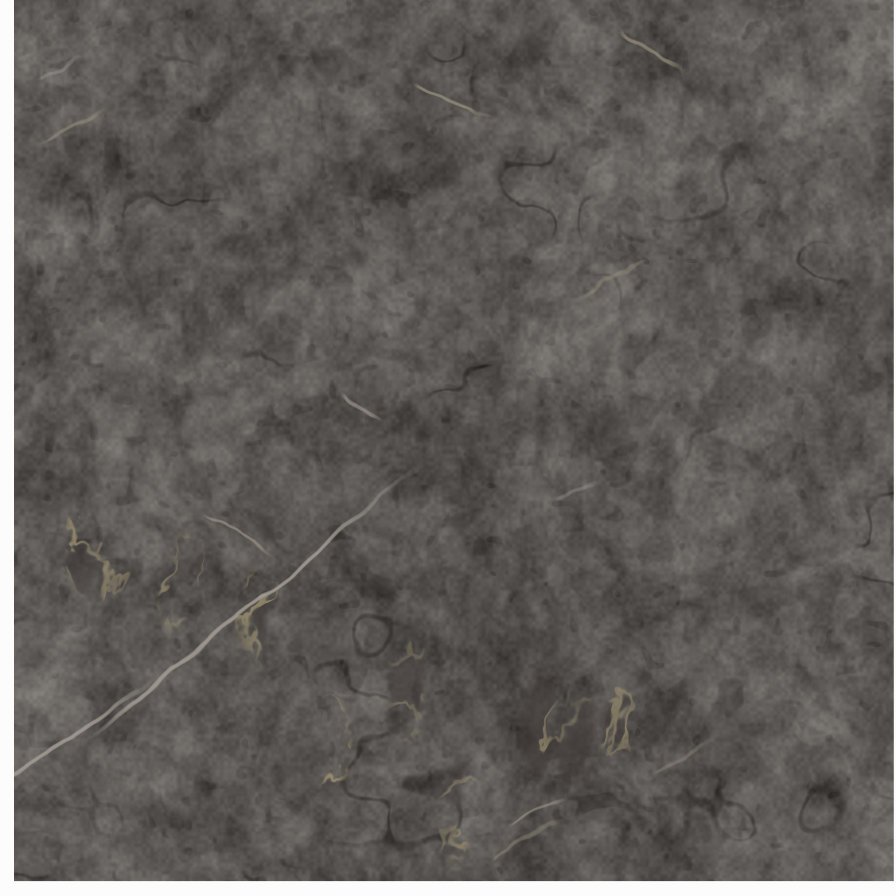
Reproduce this texture procedurally as a WebGL 1 fragment shader.

```glsl
precision highp float;
// Dark grey-brown marble slab on a white sheet, seen at the left and bottom.
// Layered value noise and soft cells form the mottled stone; tapered segments
// form pale veins, and noise contours form cracks and tan-rimmed pockets.

uniform vec2 u_resolution;

#define STONE_COLOR vec3(0.362, 0.350, 0.336)
#define VEIN_COLOR vec3(0.64, 0.62, 0.59)
#define TAN_COLOR vec3(0.60, 0.55, 0.43)
#define POCKET_COLOR vec3(0.255, 0.225, 0.220)
#define SHEET_COLOR vec3(0.99)
#define MARGIN vec2(0.0156, 0.0165)
#define MOTTLE 0.17
#define GRAIN 0.16
#define CRACK_DEPTH 0.09
#define VEIN_COUNT 11
#define POCKET_COUNT 10

float hash(vec2 p) {
  vec3 q = fract(vec3(p.xyx) * 0.1031);
  q += dot(q, q.yzx + 33.33);
  return fract((q.x + q.y) * q.z);
}

vec2 hash2(vec2 p) {
  return vec2(hash(p), hash(p + 47.3));
}

float noise(vec2 p) {
  vec2 i = floor(p), f = fract(p);
  f = f * f * (3.0 - 2.0 * f);
  return mix(mix(hash(i), hash(i + vec2(1.0, 0.0)), f.x),
             mix(hash(i + vec2(0.0, 1.0)), hash(i + 1.0), f.x), f.y);
}

float fbm(vec2 p) {
  float sum = 0.0, amp = 0.53;
  for (int i = 0; i < 4; i++) {
    sum += amp * noise(p);
    p = mat2(1.6, 1.2, -1.2, 1.6) * p + 17.0;
    amp *= 0.5;
  }
  return sum;
}

// Random grey per rounded cell, blended softly at the borders
float patches(vec2 p) {
  vec2 cell = floor(p);
  float sum = 0.0, total = 0.0;
  for (int y = -1; y <= 1; y++) {
    for (int x = -1; x <= 1; x++) {
      vec2 id = cell + vec2(float(x), float(y));
      vec2 d = id + hash2(id) - p;
      float weight = exp(-14.0 * dot(d, d));
      sum += weight * hash(id + 91.7);
      total += weight;
    }
  }
  return sum / total;
}

// Thin segment from a to b that fades at both ends
float vein(vec2 p, vec2 a, vec2 b, float width, float pixel) {
  vec2 d = b - a;
  float h = clamp(dot(p - a, d) / dot(d, d), 0.0, 1.0);
  float taper = smoothstep(0.0, 0.15, h) * (1.0 - smoothstep(0.65, 1.0, h));
  float dist = length(p - a - d * h);
  return taper * (1.0 - smoothstep(width * 0.3, width + 0.6 * pixel, dist));
}

void main() {
  vec2 uv = gl_FragCoord.xy / u_resolution;
  float pixel = 1.0 / u_resolution.y;
  vec2 warp = vec2(fbm(uv * 13.0), fbm(uv * 13.0 + 60.0)) - 0.5;
  vec2 p = uv + 0.035 * warp;

  // Mottled stone, slightly lighter towards the top
  float tone = 0.10 * (fbm(uv * 3.0 + 5.0) - 0.5) + 0.025 * (uv.y - 0.5);
  tone += MOTTLE * (fbm(p * 15.0 + 30.0) - 0.5);
  tone += 0.065 * (patches(p * 34.0) - 0.5);
  tone += GRAIN * (fbm(p * vec2(68.0, 50.0)) - 0.5);
  tone += 0.06 * (noise(uv * 230.0) - 0.5);

  // Short dark cracks and pits
  float crack = 1.0 - smoothstep(0.01, 0.07, abs(noise(p * 24.0 + 8.0) - 0.5));
  crack *= smoothstep(0.54, 0.74, noise(p * 10.0 + 71.0));
  float pit = smoothstep(0.78, 0.92, noise(p * 75.0 + 12.0));
  tone -= CRACK_DEPTH * crack + 0.05 * pit;
  vec3 color = STONE_COLOR + tone * vec3(1.0, 0.99, 0.97);

  // Upright clusters of dark pockets with tan rims, mostly low on the slab
  float cluster = 0.0;
  for (int i = 0; i < POCKET_COUNT; i++) {
    vec2 rnd = hash2(vec2(float(i), 3.0));
    float x = 0.04 + 0.72 * (float(i) + rnd.x) / float(POCKET_COUNT);
    float y = mix(0.45, 0.17, smoothstep(0.05, 0.40, x)) + 0.16 * (rnd.y - 0.5);
    vec2 q = (p - vec2(x, y)) / vec2(0.021, 0.055);
    cluster = max(cluster, exp(-dot(q, q)));
  }
  float contour = fbm(p * vec2(29.0, 20.0) + 40.0) - 0.5;
  float inside = smoothstep(0.22, 0.60, cluster);
  float rim = inside * (1.0 - smoothstep(0.01, 0.05, abs(contour)));
  float pocket = inside * (1.0 - smoothstep(-0.09, -0.02, contour));
  color = mix(color, POCKET_COLOR, 0.55 * pocket);
  color = mix(color, TAN_COLOR, rim * mix(0.15, 0.95, noise(uv * 38.0)));

  // Long two-strand diagonal vein
  vec2 bent = uv + 0.022 * warp;
  float strand = vein(bent, vec2(-0.08, 0.070), vec2(0.19, 0.252), 0.0030, pixel);
  strand = max(strand, vein(bent, vec2(0.09, 0.165), vec2(0.49, 0.500), 0.0030, pixel));
  color = mix(color, VEIN_COLOR, 0.85 * strand);

  // Scattered faint veins, rising or falling, grey or tan
  for (int i = 0; i < VEIN_COUNT; i++) {
    vec2 start = hash2(vec2(float(i), 19.0));
    vec2 kind = hash2(vec2(float(i), 57.0));
    float slope = kind.x < 0.6 ? 0.5 : -0.55;
    vec2 span = (0.05 + 0.10 * kind.y) * vec2(1.0, slope);
    float mark = vein(p, start, start + span, 0.0024, pixel);
    color = mix(color, mix(VEIN_COLOR, TAN_COLOR, kind.y), mark * (0.3 + 0.4 * kind.x));
  }

  // White sheet around the slab
  vec2 edge = smoothstep(MARGIN - 0.5 * pixel, MARGIN + 0.5 * pixel, uv);
  float slab = edge.x * edge.y * (1.0 - smoothstep(0.998 - pixel, 0.998, uv.x));
  gl_FragColor = vec4(mix(SHEET_COLOR, color, slab), 1.0);
}
```
